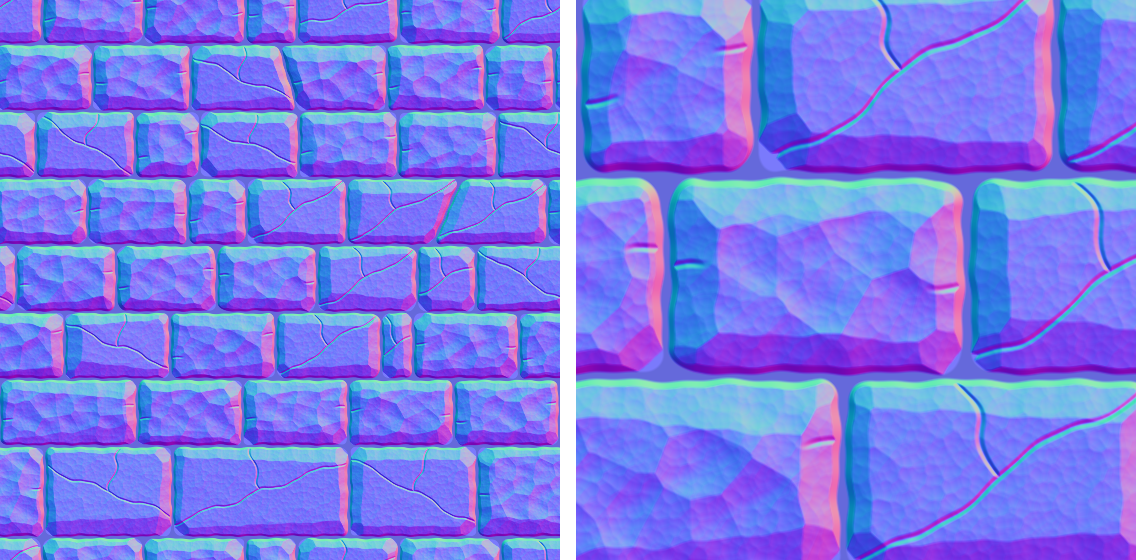
Left: the whole. Right: its middle third, enlarged.
A WebGL 1 fragment shader for this texture map:

```glsl
precision highp float;
// Tangent-space normal map of a worn wall: eight rows of chiselled stone blocks.
// Each block is the minimum of tilted planes, roughened by cellular noise and cut
// by cracks; the slope of that height field becomes the colour.
uniform vec2 u_resolution;

vec2 hash2(vec2 c) {
  return fract(sin(vec2(dot(c, vec2(127.1, 311.7)), dot(c, vec2(269.5, 183.3)))) * 43758.5);
}

// Squared distance to the nearest cell point; tiles over the unit square
float cellular(vec2 p, float count) {
  p *= count;
  vec2 cell = floor(p);
  float nearest = 4.0;
  for (int y = -1; y <= 1; y++) {
    for (int x = -1; x <= 1; x++) {
      vec2 c = cell + vec2(float(x), float(y));
      vec2 offset = c + hash2(mod(c, count)) - p;
      nearest = min(nearest, dot(offset, offset));
    }
  }
  return nearest;
}

// Value for one of eight rows
float rowValue(vec4 upper, vec4 lower, float row) {
  vec4 selected = 1.0 - step(0.5, abs(vec4(0.0, 1.0, 2.0, 3.0) - mod(row, 4.0)));
  return dot(row < 3.5 ? upper : lower, selected);
}

float roundBoxDistance(vec2 q, vec2 halfSize, float radius) {
  vec2 d = abs(q) - halfSize + radius;
  return length(max(d, 0.0)) + min(max(d.x, d.y), 0.0) - radius;
}

float groove(float distanceToLine) {
  return 1.0 - smoothstep(0.0, 0.003, distanceToLine);
}

// x: height, y: depth inside the block outline
vec2 wall(vec2 p) {
  // Rows count downward; the last one is taller
  float down = fract(1.0404 - p.y);
  float row = min(floor(down / 0.1196), 7.0);
  float rowHeight = row > 6.5 ? 0.1628 : 0.1196;
  float y = rowHeight * 0.5 - (down - row * 0.1196);

  // Two slanted joints split the rows they cross
  float slantA = (1.0 - step(0.5, abs(row - 1.0))) * smoothstep(0.13, 0.0, abs(p.x - 0.5));
  float slantB = (1.0 - step(0.5, abs(row - 3.0))) * smoothstep(0.13, 0.0, abs(p.x - 0.8));
  float px = p.x + y * (0.3 * slantA - 0.45 * slantB);

  // Equal blocks, with one odd width per row
  float count = row < 5.5 ? 6.0 : (row < 6.5 ? 5.0 : 4.0);
  float start = rowValue(vec4(0.075, 0.165, 0.064, 0.156), vec4(0.029, 0.115, -0.001, 0.08), row);
  float oddIndex = rowValue(vec4(2.0, 4.0, 1.0, 1.0), vec4(4.0, 3.0, 0.0, 1.0), row);
  float oddWidth = rowValue(vec4(0.092, 0.124, 0.116, 0.105), vec4(0.105, 0.057, 0.246, 0.315), row);
  float width = (1.0 - oddWidth) / (count - 1.0);
  float x = fract(px - start);
  float oddLeft = oddIndex * width;
  float index = floor(x / width);
  float left = index * width;
  if (x >= oddLeft + oddWidth) {
    index = floor((x - oddWidth) / width) + 1.0;
    left = (index - 1.0) * width + oddWidth;
  } else if (x >= oddLeft) {
    index = oddIndex;
    left = oddLeft;
    width = oddWidth;
  }

  // Block frame with a slightly wavy outline
  vec2 id = vec2(index, row) + 3.0;
  vec2 traits = hash2(id);
  vec2 q = vec2(x - left - width * 0.5, y);
  q += 0.0009 * sin(q.yx * 95.0 + traits * 20.0) + 0.0005 * sin(q.yx * 230.0 + traits.yx * 40.0);
  vec2 halfSize = vec2(width, rowHeight) * 0.5 - 0.0022;
  float inside = -roundBoxDistance(q, halfSize, 0.008 + 0.008 * traits.y);

  // Face, four bevels and chipped corners
  float cracked = step(0.6, traits.x);
  float lumps = cellular(p, 28.0) * mix(0.0075, 0.0015, cracked)
              + 0.0012 * (1.0 - cracked) * sin(p.x * 94.25 + 2.0 * sin(p.y * 75.4));
  float face = 0.018 + dot(q, (hash2(id + 7.0) - vec2(0.5, 0.4)) * 0.14);
  vec2 slopeHigh = vec2(0.95, 0.75) * (0.75 + 0.5 * hash2(id + 11.0));
  vec2 slopeLow = vec2(0.75, 0.7) * (0.7 + 0.5 * hash2(id + 17.0));
  vec2 bevels = min((halfSize - q) * slopeHigh, (halfSize + q) * slopeLow);
  float cut = 0.008 + 0.02 * hash2(id + sign(q) * 0.37).x;
  float corner = (halfSize.x + halfSize.y - cut - abs(q.x) - abs(q.y)) * 0.6;
  float bevel = 0.005 + min(min(bevels.x, bevels.y), corner);
  float height = min(face + lumps, bevel + 0.5 * lumps);

  // Fine grain
  height += 0.0008 * cellular(p, 100.0) + 0.0004 * cellular(p + 0.5, 190.0);

  // A long crack with a branch, or short nicks at the sides
  float lean = (traits.y > 0.5 ? 1.0 : -1.0) * (0.3 + 0.4 * fract(traits.y * 7.0));
  float mainLine = q.y - lean * q.x - 0.005 * sin(q.x * 65.0 + traits.x * 30.0);
  float branch = abs(q.x + 0.7 * lean * q.y + 0.004 * sin(q.y * 120.0));
  float cracks = max(groove(abs(mainLine)), groove(branch) * step(0.0, mainLine));
  float nickLine = abs(q.y + (traits.x - 0.3) * 0.06 * sign(q.x) - 0.12 * q.x);
  float nicks = groove(nickLine) * (1.0 - smoothstep(0.012, 0.026, halfSize.x - abs(q.x)));
  height -= 0.0027 * mix(nicks, cracks, cracked);

  // Steep rim down to flat mortar
  return vec2(max(min(height, inside * 2.2), 0.0), inside);
}

void main() {
  vec2 p = gl_FragCoord.xy / u_resolution;
  vec2 e = vec2(0.001, 0.0);
  vec2 slope = vec2(wall(p + e.xy).x - wall(p - e.xy).x,
                    wall(p + e.yx).x - wall(p - e.yx).x) / (2.0 * e.x);
  vec3 normal = normalize(vec3(-slope, 1.0));
  vec3 color = normal * 0.5 + vec3(0.48, 0.48, 0.49);
  float mortar = 1.0 - smoothstep(-0.001, 0.001, wall(p).y);
  color = mix(color, vec3(0.36, 0.38, 0.8), mortar * 0.7);
  gl_FragColor = vec4(clamp(color, 0.0, 1.0), 1.0);
}
```
